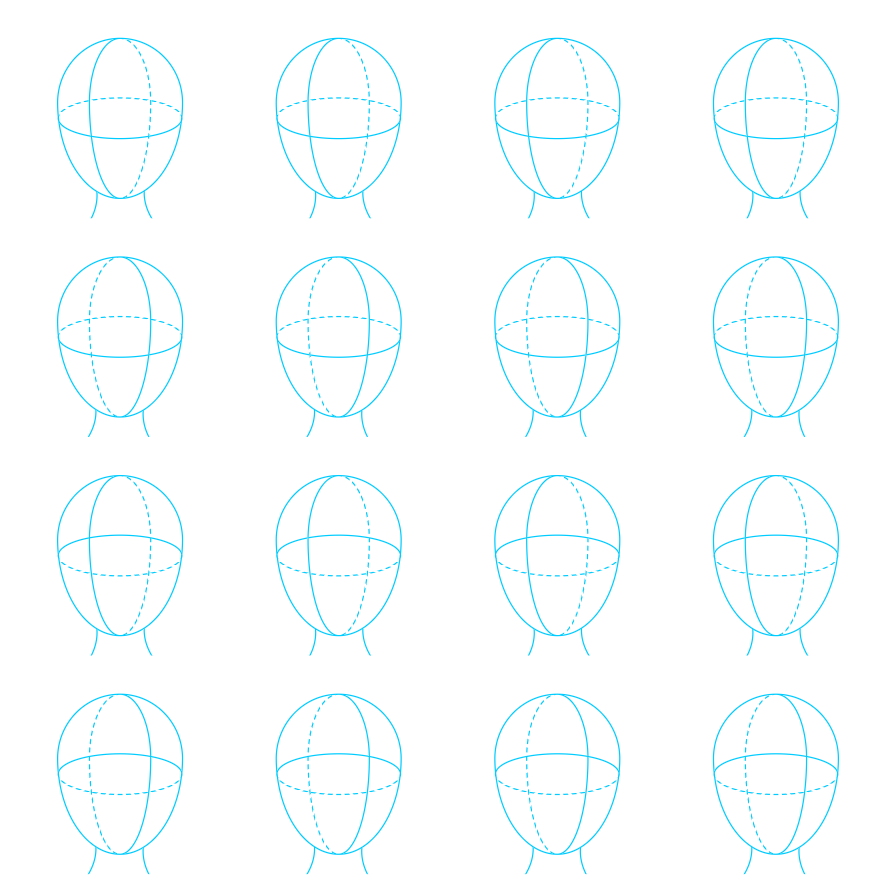
Give the GLSL for this pattern, as a Shadertoy shader.

```glsl
const vec3 PAPER = vec3(1.0);
const vec3 INK = vec3(0.0, 0.80, 1.0);
const float COUNT = 4.0;
const float PITCH = 0.244;
const vec2 FIRST_HEAD = vec2(0.134, 0.1536);
const float LINE_WIDTH = 0.00137;
const float DASH_PERIOD = 0.0094;
const float DASH_LENGTH = 0.0055;
const float HEAD_HALF_WIDTH = 0.0697;
const float CROWN_HEIGHT = 0.0716;
const float CHIN_DEPTH = 0.107;
const float MERIDIAN_HALF_WIDTH = 0.0342;
const vec2 EQUATOR_RADII = vec2(0.069, 0.0227);
const float EQUATOR_Y = -0.0176;
const float NECK_TOP = -0.0983;
const float NECK_BOTTOM = -0.1292;
// Neck curves: offset, slope and bend
const vec3 NECK_NEAR = vec3(0.0260, -0.0033, 0.0094);
const vec3 NECK_FAR = vec3(0.0270, -0.0016, 0.0099);
const int ARC_STEPS = 16;

// Box-filtered coverage of a line at distance d
float stroke(float d, float pixel) {
    float halfWidth = 0.5 * LINE_WIDTH;
    return clamp((halfWidth - d) / pixel + 0.5, 0.0, 1.0)
         - clamp((-halfWidth - d) / pixel + 0.5, 0.0, 1.0);
}

float ellipseDistance(vec2 p, vec2 radii) {
    float f = max(length(p / radii), 1e-3);
    return abs(f - 1.0) * f / max(length(p / (radii * radii)), 1e-2);
}

// Arc length along an ellipse, from its +x vertex to the given angle
float arcLength(float angle, vec2 radii) {
    float stepSize = angle / float(ARC_STEPS);
    float total = 0.0;
    for (int i = 0; i < ARC_STEPS; i++) {
        float a = (float(i) + 0.5) * stepSize;
        total += length(radii * vec2(sin(a), cos(a))) * stepSize;
    }
    return total;
}

// Dashes centred on the +x vertex
float dashes(vec2 p, vec2 radii, float pixel) {
    vec2 q = p / radii;
    float arc = arcLength(atan(q.y, q.x + 1e-6), radii);
    float along = abs(fract(arc / DASH_PERIOD + 0.5) - 0.5) * DASH_PERIOD;
    return clamp((0.5 * DASH_LENGTH - along) / pixel + 0.5, 0.0, 1.0);
}

// Ellipse with its -x half solid and its +x half dashed
float hoop(vec2 p, vec2 radii, float pixel) {
    float ink = stroke(ellipseDistance(p, radii), pixel);
    return p.x > 0.0 ? ink * dashes(p, radii, pixel) : ink;
}

float neckLine(vec2 p, vec3 curve, float pixel) {
    float height = NECK_TOP - NECK_BOTTOM;
    float t = (NECK_TOP - p.y) / height;
    float x = curve.x + t * (curve.y + t * curve.z);
    float slope = (curve.y + 2.0 * t * curve.z) / height;
    float d = abs(p.x - x) / sqrt(1.0 + slope * slope);
    float ends = clamp((NECK_TOP - p.y) / pixel + 0.5, 0.0, 1.0)
               * clamp((p.y - NECK_BOTTOM) / pixel + 0.5, 0.0, 1.0);
    return stroke(d, pixel) * ends;
}

float head(vec2 p, float equatorFront, float pixel) {
    float height = p.y > 0.0 ? CROWN_HEIGHT : CHIN_DEPTH;
    vec2 outline = vec2(HEAD_HALF_WIDTH, height);
    float ink = stroke(ellipseDistance(p, outline), pixel);

    // Guide hoops around the skull
    ink = max(ink, hoop(p, vec2(MERIDIAN_HALF_WIDTH, height), pixel));
    vec2 q = vec2(-equatorFront * (p.y - EQUATOR_Y), p.x);
    ink = max(ink, hoop(q, EQUATOR_RADII.yx, pixel));

    // Neck, hidden behind the head
    if (length(p / outline) > 1.0) {
        vec3 curve = p.x < 0.0 ? NECK_NEAR : NECK_FAR;
        ink = max(ink, neckLine(vec2(abs(p.x), p.y), curve, pixel));
    }
    return ink;
}

void mainImage(out vec4 fragColor, in vec2 fragCoord) {
    vec2 uv = fragCoord / iResolution.xy;
    float pixel = 1.0 / min(iResolution.x, iResolution.y);

    // Grid of heads
    vec2 cell = floor((uv - FIRST_HEAD) / PITCH + vec2(0.5, 0.62));
    cell = clamp(cell, 0.0, COUNT - 1.0);
    vec2 p = uv - FIRST_HEAD - cell * PITCH;

    // Alternate rows face the other way; lower rows tilt up
    p.x *= mod(cell.y, 2.0) > 0.5 ? 1.0 : -1.0;
    float equatorFront = cell.y < 0.5 * COUNT ? 1.0 : -1.0;

    fragColor = vec4(mix(PAPER, INK, head(p, equatorFront, pixel)), 1.0);
}
```
